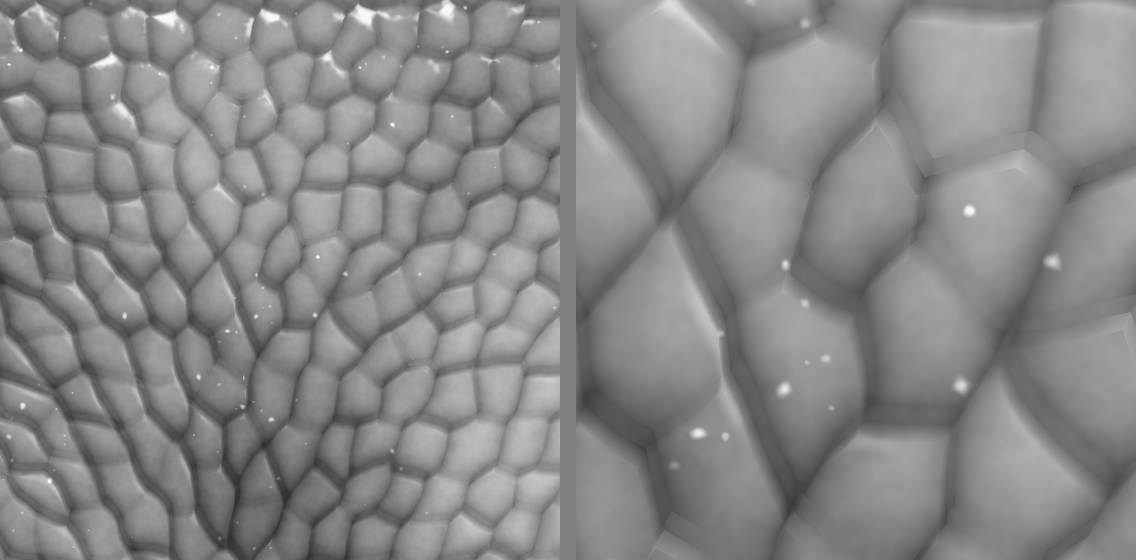
Left: the whole. Right: its middle third, enlarged.
Write a WebGL 2 fragment shader that draws this texture.

```glsl
#version 300 es
precision highp float;

uniform vec2 u_resolution;
out vec4 fragColor;

vec2 hash2(vec2 p) {
    vec3 q = fract(p.xyx * vec3(0.1031, 0.1030, 0.0973));
    q += dot(q, q.yzx + 33.33);
    return fract((q.xx + q.yz) * q.zy);
}

float gradientDot(vec2 corner, vec2 f, vec2 id) {
    float a = 6.2832 * hash2(id + corner).x;
    return dot(vec2(cos(a), sin(a)), f - corner);
}

float gradientNoise(vec2 p) {
    vec2 id = floor(p), f = fract(p);
    vec2 u = f * f * f * (f * (f * 6.0 - 15.0) + 10.0);
    float low = mix(gradientDot(vec2(0, 0), f, id), gradientDot(vec2(1, 0), f, id), u.x);
    float high = mix(gradientDot(vec2(0, 1), f, id), gradientDot(vec2(1, 1), f, id), u.x);
    return 1.4 * mix(low, high, u.y);
}

float glow(vec2 p, vec2 center, float falloff) {
    vec2 d = p - center;
    return exp(-dot(d, d) * falloff);
}

// Jittered seeds on staggered rows
vec2 seedPoint(vec2 id) {
    return id + 0.22 + 0.56 * hash2(id + 17.0) + vec2(0.5 * mod(id.y, 2.0) - 0.25, 0.0);
}

// Maps offsets so that cells stretch along a turning flow direction
mat2 flowMetric(vec2 p) {
    float angle = mix(-0.75, -2.35, smoothstep(0.05, 0.8, p.x));
    float lower = 1.0 - smoothstep(0.35, 0.85, p.y);
    float stretch = 1.06 + lower * mix(0.24, 0.1, smoothstep(0.4, 0.65, p.x));
    float c = cos(angle), s = sin(angle);
    return mat2(c / stretch, -s * stretch, s / stretch, c * stretch);
}

// Domed cells, some joined end to end into ridges
float domeHeight(vec2 p) {
    mat2 metric = flowMetric(p);
    p += 0.01 * vec2(gradientNoise(p * 13.0), gradientNoise(p * 13.0 + 40.0));
    vec2 q = p * 12.2, base = floor(q), nearest = base, toNearest = vec2(0);
    float best = 1e3;
    for (int j = -2; j <= 2; j++)
    for (int i = -2; i <= 2; i++) {
        vec2 id = base + vec2(i, j);
        vec2 d = metric * (seedPoint(id) - q);
        if (dot(d, d) < best) {
            best = dot(d, d);
            nearest = id;
            toNearest = d;
        }
    }
    float sum = 0.0;
    for (int j = -2; j <= 2; j++)
    for (int i = -2; i <= 2; i++) {
        if (i == 0 && j == 0) continue;
        vec2 id = nearest + vec2(i, j);
        vec2 d = metric * (seedPoint(id) - q);
        vec2 across = normalize(d - toNearest);
        float edge = dot(0.5 * (d + toNearest), across);
        float joined = smoothstep(0.6, 0.9, abs(across.x)) * step(0.4, hash2(nearest + id).x);
        sum += exp(-11.0 * (edge + 0.18 * joined));
    }
    return 1.0 - exp(-4.5 * max(0.05 - log(sum) / 11.0, 0.0));
}

// Sparse bright flecks
float flecks(vec2 p, float scale, float chance) {
    vec2 id = floor(p * scale), f = fract(p * scale);
    vec2 r = hash2(id + 71.0), spot = 0.35 + 0.3 * hash2(id + 5.0);
    float radius = mix(0.14, 0.33, r.y);
    float d = length(f - spot) + 0.1 * gradientNoise(p * scale * 3.0);
    return step(r.x, chance) * (1.0 - smoothstep(0.0, radius, d));
}

void main() {
    vec2 p = gl_FragCoord.xy / u_resolution.y;
    vec2 toLight = 0.012 * normalize(vec2(0.4, 0.9));
    float height = domeHeight(p);
    float relief = domeHeight(p - toLight) - domeHeight(p + toLight);
    float top = smoothstep(0.68, 0.97, p.y);
    float left = 1.0 - smoothstep(0.35, 0.6, p.x);

    // Broad uneven illumination
    float tone = 0.51 + 0.05 * gradientNoise(p * 4.0 + 9.0) + 0.045 * gradientNoise(p * 9.0 + 21.0);
    tone -= 0.15 * glow(p, vec2(0.5, 0.1), 20.0) + 0.08 * glow(p, vec2(0.0, 0.55), 12.0);
    tone += 0.13 * glow(p, vec2(1.0, 0.25), 9.0) + 0.09 * glow(p, vec2(0.38, 0.78), 14.0);

    // Rounded shading and soft dark grooves
    float depth = mix(1.0, 0.8, top);
    tone += depth * (0.3 * (height - 0.56) + 0.2 * relief);

    // Wet rims and ragged glints
    float patchy = gradientNoise(p * 13.0 + 3.0);
    float ragged = gradientNoise(p * 42.0) + 0.5 * gradientNoise(p * 85.0);
    tone += 0.13 * smoothstep(0.3, 0.55, relief) * smoothstep(-0.2, 0.4, patchy) * mix(0.4, 1.0, left);
    tone += 0.34 * top * smoothstep(0.08, 0.35, relief) * smoothstep(0.0, 0.6, patchy + 0.5 * ragged);

    // Flecks gather along the seam, the top and the lower left
    float seam = exp(-pow((p.x - 0.46) * 14.0, 2.0)) * (1.0 - smoothstep(0.4, 0.55, p.y));
    float chance = 0.006 + 0.07 * seam + 0.02 * top + 0.08 * glow(p, vec2(0.08, 0.12), 50.0);
    tone += 0.38 * flecks(p, 38.0, chance) + 0.2 * flecks(p + 0.37, 65.0, chance);

    // Fine surface grain
    tone += 0.022 * gradientNoise(p * 50.0) + 0.014 * gradientNoise(p * 120.0 + 8.0);
    fragColor = vec4(vec3(clamp(tone, 0.2, 0.97)), 1.0);
}
```
